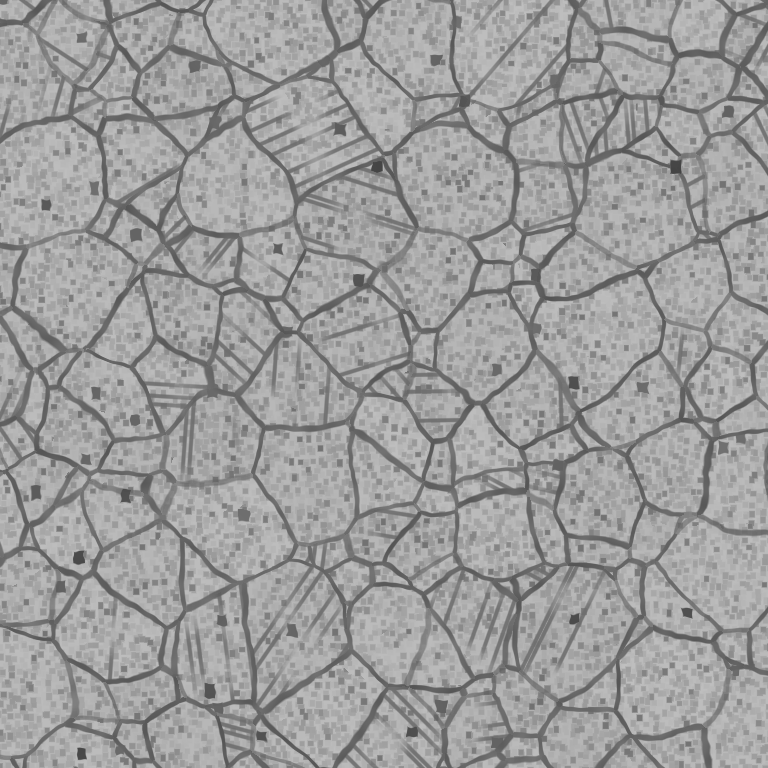
This texture is drawn by a Shadertoy shader. Its source:

```glsl
const float GRAIN_GRID = 15.0;
const float BASE_SHADE = 0.725;
const float BORDER_SHADE = 0.395;
const float SOFTNESS = 0.0012;

vec3 hash3(vec2 p) {
    vec3 q = fract(p.xyx * vec3(0.1031, 0.1030, 0.0973));
    q += dot(q, q.yxz + 33.33);
    return fract((q.xxy + q.yzz) * q.zyx);
}

float cornerSlope(vec2 cell, vec2 offset) {
    float angle = 6.2832 * hash3(cell + 71.0).x;
    return dot(vec2(cos(angle), sin(angle)), offset);
}

float gradientNoise(vec2 p) {
    vec2 i = floor(p), f = fract(p);
    vec2 u = f * f * f * (f * (f * 6.0 - 15.0) + 10.0);
    vec2 e = vec2(0.0, 1.0);
    float low = mix(cornerSlope(i, f), cornerSlope(i + e.yx, f - e.yx), u.x);
    float high = mix(cornerSlope(i + e.xy, f - e.xy), cornerSlope(i + e.yy, f - e.yy), u.x);
    return mix(low, high, u.y);
}

vec2 warp(vec2 p, float frequency, float amount) {
    vec2 q = p * frequency;
    return p + amount * vec2(gradientNoise(q + 13.7), gradientNoise(q + 57.3));
}

float stroke(float dist, float halfWidth) {
    return 1.0 - smoothstep(halfWidth - SOFTNESS, halfWidth + SOFTNESS, dist);
}

// Grains: a power diagram, whose weights give large and small cells
struct Grain { vec2 id; vec2 neighbour; float edge; };

vec3 grainSite(vec2 id) {
    vec3 h = hash3(id + 19.0);
    return vec3(id + 0.1 + 0.8 * h.xy, 2.0 * pow(h.z, 4.0));
}

float power(vec2 p, vec3 site) {
    vec2 d = p - site.xy;
    return dot(d, d) - site.z;
}

Grain findGrain(vec2 p) {
    vec2 home = floor(p);
    Grain g = Grain(home, home, 9.0);
    float best = 99.0;
    for (int y = -2; y <= 2; y++)
    for (int x = -2; x <= 2; x++) {
        vec2 id = home + vec2(x, y);
        float value = power(p, grainSite(id));
        if (value < best) { best = value; g.id = id; }
    }
    vec3 own = grainSite(g.id);
    for (int y = -2; y <= 2; y++)
    for (int x = -2; x <= 2; x++) {
        vec2 id = home + vec2(x, y);
        if (id == g.id) continue;
        vec3 other = grainSite(id);
        float edge = 0.5 * (power(p, other) - best) / length(other.xy - own.xy);
        if (edge < g.edge) { g.edge = edge; g.neighbour = id; }
    }
    return g;
}

// Twins: straight parallel lines, irregularly spaced across a grain
float twinDistance(vec2 p, float angle, float spacing, vec2 seed) {
    float t = dot(p, vec2(cos(angle), sin(angle))) / spacing;
    float nearest = 9.0;
    for (int k = -1; k <= 1; k++) {
        float row = floor(t) + float(k);
        vec3 h = hash3(seed + row * 7.0);
        if (h.x > 0.4) nearest = min(nearest, abs(t - row - h.y));
    }
    return nearest * spacing;
}

// Specks: scattered upright boxes; the deepest one covering p wins
float specks(vec2 p, float cellSize, float halfSize, float share, vec2 depth, float seed) {
    vec2 home = floor(p / cellSize);
    float deepest = 0.0;
    for (int y = -1; y <= 1; y++)
    for (int x = -1; x <= 1; x++) {
        vec2 id = home + vec2(x, y);
        vec3 place = hash3(id + seed);
        vec3 look = hash3(id + seed + 311.0);
        if (place.z > share) continue;
        vec2 d = abs(p - (id + place.xy) * cellSize);
        vec2 size = halfSize * vec2(0.85 + 0.3 * look.x, 0.9 + 0.45 * look.y);
        float cover = stroke(max(d.x - size.x, d.y - size.y), 0.0);
        deepest = max(deepest, cover * mix(depth.x, depth.y, look.z * look.z));
    }
    return deepest;
}

void mainImage(out vec4 fragColor, in vec2 fragCoord) {
    vec2 p = fragCoord / iResolution.y;
    vec2 bent = warp(warp(p, 11.0, 0.022), 65.0, 0.0025);
    Grain grain = findGrain(bent * GRAIN_GRID);
    vec3 trait = hash3(grain.id + 131.0);
    vec3 twin = hash3(grain.id + 223.0);
    vec3 border = hash3(grain.id + grain.neighbour + 401.0);

    // Grain interior with speckle density that drifts over the canvas
    float density = 0.32 + 0.12 * (trait.x - 0.5) + 0.2 * gradientNoise(p * 9.0);
    float pale = specks(p, 0.0078, 0.0036, 0.95, vec2(0.01, 0.14), 17.0);
    float dark = specks(p, 0.0088, 0.0037, density, vec2(0.07, 0.27), 653.0);
    float pits = specks(warp(p, 90.0, 0.004), 0.045, 0.0068, 0.07, vec2(0.3, 0.46), 947.0);
    float shade = BASE_SHADE + 0.03 * (trait.y - 0.5) + 0.02 * gradientNoise(p * 30.0);
    shade -= max(pale, max(dark, pits));

    // Twin lines, fading here and there
    float line = twinDistance(p, 6.2832 * twin.y, mix(0.014, 0.035, twin.z), grain.id);
    float fade = smoothstep(-0.4, 0.1, gradientNoise(p * 14.0 + 5.0));
    float twinMask = step(twin.x, 0.32) * fade * stroke(line, 0.0026);
    shade = min(shade, mix(shade, 0.43, 0.9 * twinMask));

    // Grain borders, each with its own width and strength
    float borderMask = stroke(grain.edge / GRAIN_GRID, mix(0.0028, 0.0038, border.x));
    borderMask *= mix(0.6, 1.0, smoothstep(0.0, 0.35, border.y));
    float borderShade = BORDER_SHADE + 0.08 * gradientNoise(p * 40.0) + 0.06 * (border.z - 0.5);
    shade = min(shade, mix(shade, borderShade, borderMask));

    fragColor = vec4(vec3(shade), 1.0);
}
```
